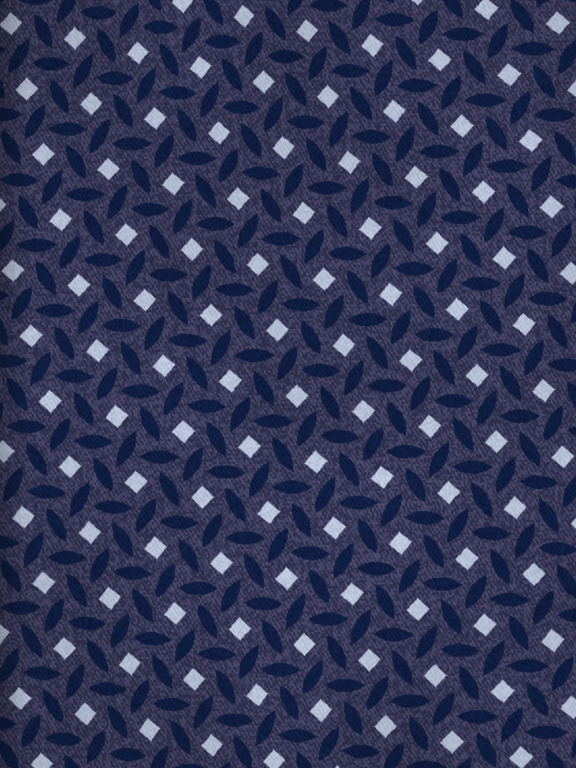
A Shadertoy shader for this pattern:

```glsl
// Navy leaves and pale tilted squares printed on a speckled plum cloth.
// A skewed lattice holds one square per cell, with a leaf at each of the
// three half-way points; a slight bend and thread noise make it fabric.

float hash(vec2 p) {
    return fract(sin(dot(p, vec2(127.1, 311.7))) * 43758.5453);
}

float noise(vec2 p) {
    vec2 i = floor(p), f = fract(p);
    f = f * f * (3.0 - 2.0 * f);
    return mix(mix(hash(i), hash(i + vec2(1, 0)), f.x),
               mix(hash(i + vec2(0, 1)), hash(i + vec2(1, 1)), f.x), f.y);
}

mat2 rotation(float angle) {
    float c = cos(angle), s = sin(angle);
    return mat2(c, -s, s, c);
}

// Pointed lens lying along x
float leafDistance(vec2 p, float halfLength, float halfWidth) {
    float radius = (halfLength * halfLength + halfWidth * halfWidth) / (2.0 * halfWidth);
    p = abs(p);
    return length(vec2(p.x, p.y + radius - halfWidth)) - radius;
}

float squareDistance(vec2 p, float halfSide) {
    p = abs(p) - halfSide;
    return length(max(p, 0.0)) + min(max(p.x, p.y), 0.0);
}

void mainImage(out vec4 fragColor, in vec2 fragCoord) {
    vec2 p = (fragCoord - 0.5 * iResolution.xy) / iResolution.y;
    float pixel = 1.0 / iResolution.y;

    // Gentle pull of the cloth, then a little raggedness on the print edges
    vec2 q = p - vec2(0.0117, -0.0156);
    q.x += 0.055 * q.y * q.y * sin(6.0 * (p.x + 0.12));
    q.y -= 0.019 * q.x * q.y;
    q += 0.0012 * (vec2(noise(p * 230.0), noise(p * 230.0 + 71.0)) - 0.5);

    // Columns are the two repeat steps
    mat2 lattice = mat2(0.0866, -0.0197, -0.0251, 0.0858);
    vec2 cellPos = inverse(lattice) * q;

    float leaves = 1.0, squares = 1.0;
    for (int k = 0; k < 4; k++) {
        vec2 offset = 0.5 * vec2(k & 1, k >> 1);
        vec2 id = round(cellPos - offset);
        vec2 local = lattice * (cellPos - offset - id);
        float vary = hash(id + offset) - 0.5;
        if (k == 0) {
            squares = squareDistance(rotation(0.86 + 0.10 * vary) * local, 0.0106);
        } else {
            // Lean left, lean right, then level
            float angle = k == 1 ? 2.09 : k == 2 ? 1.07 : -0.02;
            vec2 along = rotation(angle + 0.06 * vary) * local;
            leaves = min(leaves, leafDistance(along, 0.0258 + 0.001 * vary, 0.0088));
        }
    }

    // Fine threads with a faint diagonal twill
    float grain = noise(p * 370.0);
    float twill = 0.5 + 0.5 * sin(1150.0 * (p.x + 0.6 * p.y));
    float thread = 0.72 * grain + 0.28 * twill;
    float patches = noise(p * 7.0);

    vec3 ground = mix(vec3(0.165, 0.170, 0.285), vec3(0.305, 0.295, 0.435),
                      smoothstep(0.15, 0.95, thread));
    vec3 navy = mix(vec3(0.042, 0.088, 0.215), vec3(0.078, 0.140, 0.300), thread);
    vec3 pale = mix(vec3(0.66, 0.70, 0.80), vec3(0.77, 0.81, 0.89), thread);

    float soft = max(pixel, 0.0012);
    vec3 color = mix(ground, navy, 1.0 - smoothstep(-soft, soft, leaves));
    color = mix(color, pale, 1.0 - smoothstep(-soft, soft, squares));

    // Uneven light, falling off at the left fold and the corners
    float fromLeft = fragCoord.x / iResolution.x;
    color *= 0.97 + 0.08 * patches - 0.22 * dot(p, p);
    color *= mix(0.78, 1.0, smoothstep(-0.01, 0.06, fromLeft));
    fragColor = vec4(color, 1.0);
}
```
